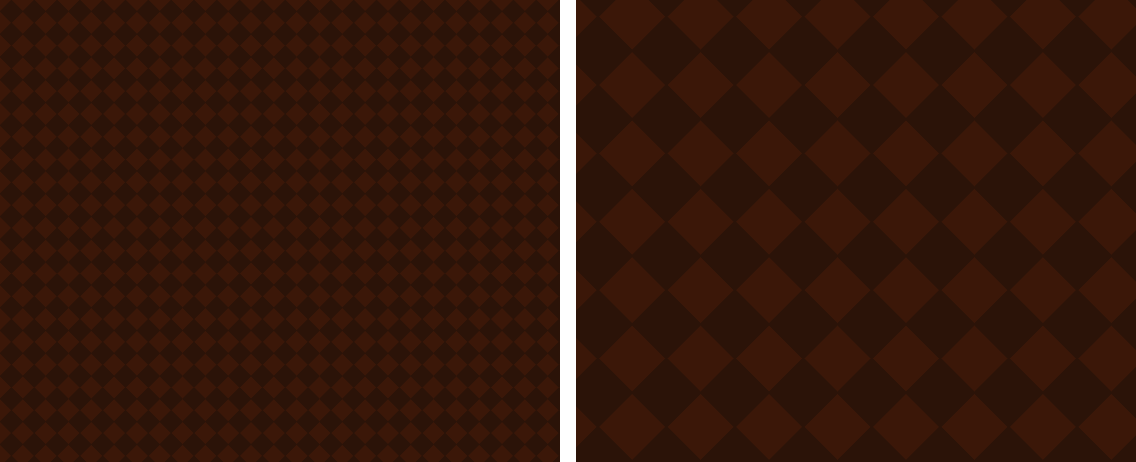
Left, the full canvas; right, a detail of the centre.
This pattern is drawn by a Shadertoy shader. Its source:

```glsl
// Harlequin check: warm brown diamonds touching tip to tip on dark brown.
// Each repeat holds one diamond, the L1 ball around its centre; the ground
// between the diamonds forms the dark ones. The grid starts at the top left.

const vec2 REPEATS = vec2(24.54, 20.27);     // across, down
const float DIAMOND_RADIUS = 0.482;          // in repeats, just short of touching
const vec3 GROUND_BROWN = vec3(0.168, 0.074, 0.030);
const vec3 DIAMOND_BROWN = vec3(0.230, 0.090, 0.030);

// Offset from the nearest lattice point
vec2 repeatCell(vec2 p) {
    return fract(p + 0.5) - 0.5;
}

// Signed L1 distance to a diamond, negative inside
float diamondDistance(vec2 p, float radius) {
    return abs(p.x) + abs(p.y) - radius;
}

// Coverage of a shape with an edge softened over the given width
float coverage(float dist, float edgeWidth) {
    return 1.0 - smoothstep(-0.5 * edgeWidth, 0.5 * edgeWidth, dist);
}

void mainImage(out vec4 fragColor, in vec2 fragCoord) {
    // Repeat units, measured from the top left corner
    vec2 uv = fragCoord / iResolution.xy;
    vec2 cell = repeatCell(vec2(uv.x, 1.0 - uv.y) * REPEATS);

    // One pixel across the slanted edge
    float edgeWidth = length(REPEATS / iResolution.xy);
    float diamond = coverage(diamondDistance(cell, DIAMOND_RADIUS), edgeWidth);

    fragColor = vec4(mix(GROUND_BROWN, DIAMOND_BROWN, diamond), 1.0);
}
```
